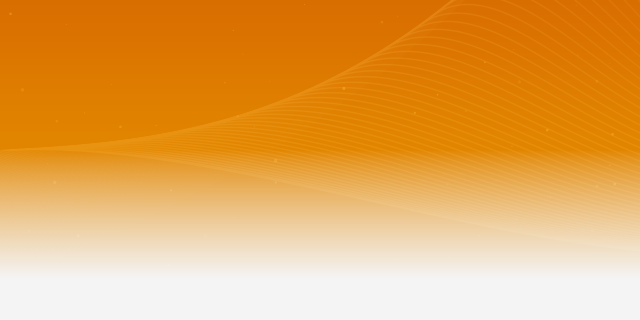
Give the GLSL for this background, as a WebGL 2 fragment shader.

```glsl
#version 300 es
precision highp float;
// Orange backdrop melting into an off-white floor, with a mesh of fine
// curves that touch one rising crest, bend over it and fall to the right.
// Faint gold specks are scattered over cells by a hash.

uniform vec2 u_resolution;
out vec4 fragColor;

const vec3 ORANGE_TOP = vec3(0.85, 0.43, 0.0);
const vec3 ORANGE_LOW = vec3(0.885, 0.525, 0.0);
const vec3 FLOOR_WHITE = vec3(0.957, 0.957, 0.957);
const vec3 LINE_GOLD = vec3(1.0, 0.74, 0.28);
const vec3 SPECK_GOLD = vec3(1.0, 0.72, 0.22);

const float FADE_START = 0.53;   // height where the white fade begins
const float FADE_END = 0.13;     // height where it is complete
const float FADE_POWER = 0.8;
const int LINE_COUNT = 56;
const float LINE_HALF_WIDTH = 0.0012;
const float LINE_ALPHA = 0.17;
const float MESH_LIMIT = 0.25;   // strongest opacity where curves crowd
const float LEFT_STRENGTH = 0.3; // opacity of the strands left of the touch
const float LEFT_SPREAD = 0.42;
const float SPECK_CELLS = 9.0;
const float SPECK_SHARE = 0.42;

float hash(vec2 p) {
    vec3 q = fract(p.xyx * vec3(0.1031, 0.1030, 0.0973));
    q += dot(q, q.yzx + 33.33);
    return fract((q.x + q.y) * q.z);
}

// Upper envelope of the mesh and its slope.
float crest(float x) {
    return 0.53 + 0.1 * x + 1.02 * pow(max(x, 0.0), 2.7);
}

float crestSlope(float x) {
    return 0.1 + 2.754 * pow(max(x, 0.0), 1.7);
}

// Height of the curve that meets the crest at the given x.
float meshCurve(float x, float touch) {
    float u = x - touch;
    if (u < 0.0) {
        float away = u / touch;
        return crest(x) - LEFT_SPREAD * touch * away * away;
    }
    float reach = 0.15 * (1.0 - 0.85 * touch);
    float rise = crestSlope(touch) * reach;
    float top = crest(touch) + rise;
    float drop = top - (0.2 + 0.85 * touch * touch);
    return top - rise * exp(-u / reach) - drop * smoothstep(0.0, 1.15 - touch, u);
}

// Combined opacity of all the curves.
float meshOpacity(vec2 uv, float pixel) {
    float clear = 1.0;
    for (int i = 0; i < LINE_COUNT; i++) {
        float touch = max(float(i) / float(LINE_COUNT - 1), 0.005);
        float height = meshCurve(uv.x, touch);
        float slope = dFdx(height) / pixel;
        float dist = abs(uv.y - height) / sqrt(1.0 + slope * slope);
        float cover = 1.0 - smoothstep(0.0, LINE_HALF_WIDTH + pixel, dist);
        float strength = mix(LEFT_STRENGTH, 1.0, smoothstep(-0.12, 0.03, uv.x - touch));
        strength *= 1.0 - 0.5 * smoothstep(0.55, 0.9, touch);
        clear *= 1.0 - LINE_ALPHA * strength * cover;
    }
    return min(1.0 - clear, MESH_LIMIT);
}

// Soft round dots, at most one in each cell.
float specks(vec2 p, float pixel) {
    vec2 cell = floor(p * SPECK_CELLS);
    vec2 centre = vec2(hash(cell + 3.7), hash(cell + 19.1)) * 0.8 + 0.1;
    float size = mix(0.0015, 0.0055, pow(hash(cell + 41.3), 2.0));
    float dist = length(p - (cell + centre) / SPECK_CELLS);
    float disc = 1.0 - smoothstep(size - pixel * 0.5, size + pixel * 0.5, dist);
    float present = step(hash(cell + 7.9), SPECK_SHARE);
    return disc * present * mix(0.12, 0.45, hash(cell + 61.7));
}

void main() {
    vec2 uv = gl_FragCoord.xy / u_resolution;
    vec2 p = gl_FragCoord.xy / u_resolution.y;
    float pixel = 1.0 / u_resolution.y;

    // Orange field with mesh and specks
    vec3 color = mix(ORANGE_LOW, ORANGE_TOP, smoothstep(0.48, 1.05, uv.y));
    color = mix(color, LINE_GOLD, meshOpacity(uv, pixel));
    color = mix(color, SPECK_GOLD, specks(p, pixel));

    // White floor
    float fade = clamp((FADE_START - uv.y) / (FADE_START - FADE_END), 0.0, 1.0);
    color = mix(color, FLOOR_WHITE, pow(fade, FADE_POWER));
    fragColor = vec4(color, 1.0);
}
```
